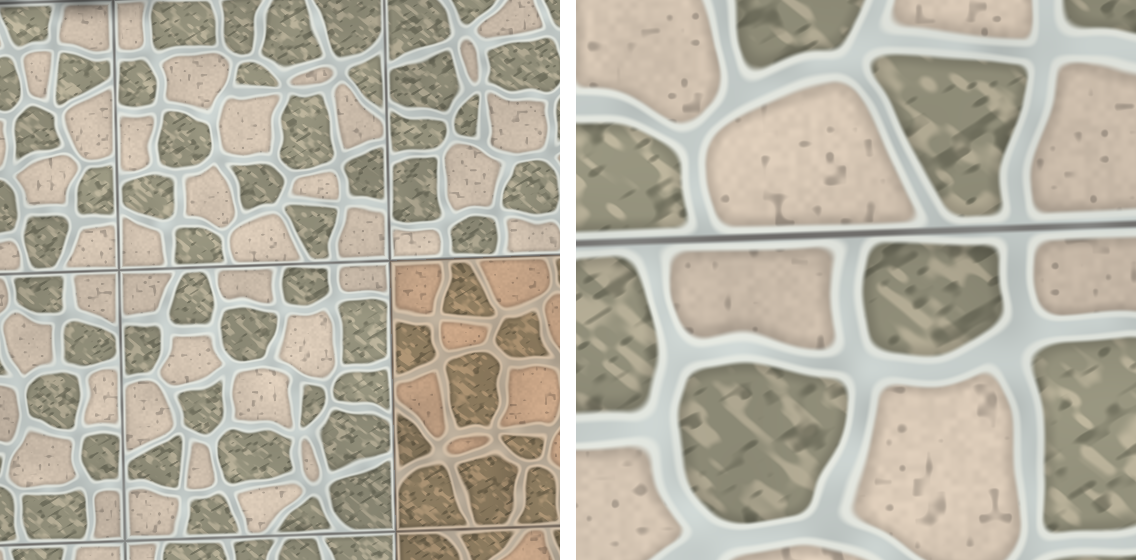
Left: the whole. Right: its middle third, enlarged.
Reproduce this texture procedurally as a WebGL 1 fragment shader.

```glsl
precision highp float;
// Square paving tiles cast from one crazy-paving mould, quarter-turned from tile to tile.

uniform vec2 u_resolution;

const float GRID = 5.0;          // stones along one tile side
const float TILE_SIZE = 0.484;   // tile side in canvas units
const vec3 PALE_STONE = vec3(0.81, 0.75, 0.68);
const vec3 DARK_STONE = vec3(0.56, 0.55, 0.47);
const vec3 PALE_FLECK = vec3(0.70, 0.67, 0.58);
const vec3 DARK_FLECK = vec3(0.34, 0.34, 0.28);
const vec3 GROUT = vec3(0.76, 0.79, 0.78);
const vec3 RIDGE = vec3(0.89, 0.90, 0.87);
const vec3 SEAM = vec3(0.42, 0.41, 0.40);
const vec3 WARM_STAIN = vec3(0.93, 0.82, 0.73);

float hash(vec2 p) {
  return fract(sin(dot(p, vec2(127.1, 311.7))) * 43758.55);
}

float noise(vec2 p) {
  vec2 i = floor(p), f = fract(p);
  f = f * f * (3.0 - 2.0 * f);
  return mix(mix(hash(i), hash(i + vec2(1, 0)), f.x),
             mix(hash(i + vec2(0, 1)), hash(i + vec2(1, 1)), f.x), f.y);
}

float smoothMin(float a, float b, float k) {
  float h = max(k - abs(a - b), 0.0) / k;
  return min(a, b) - 0.25 * h * h * k;
}

mat2 rotation(float angle) {
  float c = cos(angle), s = sin(angle);
  return mat2(c, s, -s, c);
}

// Stone centre in xy, size weight in z
vec3 stoneSite(vec2 cell) {
  vec2 jitter = vec2(hash(cell + 3.7), hash(cell + 19.3)) - 0.5;
  float shift = 0.3 * (mod(cell.y, 2.0) - 0.5);
  vec2 centre = (cell + 0.5 + 0.72 * jitter + vec2(shift, 0.0)) / GRID;
  return vec3(centre, 0.02 * hash(cell + 41.9));
}

float power(vec2 p, vec3 site) {
  vec2 d = p - site.xy;
  return dot(d, d) - site.z;
}

// Grid cell of the stone in xy, distance to the joint centre in z
vec3 mould(vec2 p) {
  vec2 owner = vec2(0.0);
  float best = 9.0;
  for (float y = 0.0; y < GRID; y++) {
    for (float x = 0.0; x < GRID; x++) {
      float d = power(p, stoneSite(vec2(x, y)));
      if (d < best) { best = d; owner = vec2(x, y); }
    }
  }
  vec3 home = stoneSite(owner);
  float edge = 1.0;
  for (float y = 0.0; y < GRID; y++) {
    for (float x = 0.0; x < GRID; x++) {
      vec3 other = stoneSite(vec2(x, y));
      float gap = distance(other.xy, home.xy);
      if (gap > 0.001) {
        edge = smoothMin(edge, (power(p, other) - best) / (2.0 * gap), 0.022);
      }
    }
  }
  return vec3(owner, edge);
}

// Mottled face; dark stones carry slanted flecks, pale ones fine pits
vec3 stoneFace(vec2 p, float dark, float tone) {
  float flecks = noise(rotation(0.7) * p * vec2(34.0, 78.0));
  float crossed = noise(rotation(-0.5) * p * vec2(42.0, 90.0) + 17.0);
  float cloud = noise(p * 9.0);
  vec3 rough = mix(DARK_STONE, PALE_FLECK, smoothstep(0.48, 0.82, flecks));
  rough = mix(rough, DARK_FLECK, 0.6 * smoothstep(0.62, 0.92, crossed));
  float pits = smoothstep(0.76, 0.95, noise(p * 62.0 + 5.0));
  vec3 smoothFace = PALE_STONE * (1.0 - 0.2 * pits);
  smoothFace *= 0.97 + 0.06 * noise(p * 110.0);
  return mix(smoothFace, rough, dark) * (0.91 + 0.1 * cloud + 0.08 * tone);
}

void main() {
  vec2 uv = gl_FragCoord.xy / u_resolution;
  float soft = 0.003 + 0.8 / (min(u_resolution.x, u_resolution.y) * TILE_SIZE);

  // Slightly skewed tile lattice
  vec2 p = (uv - vec2(0.224 - 0.022 * uv.y, 0.026 + 0.035 * uv.x)) / TILE_SIZE;
  vec2 tile = floor(p);
  vec2 local = fract(p);
  vec2 parity = mod(tile, 2.0);
  float turns = parity.x > 0.5 ? 2.0 + parity.y : 1.0 - parity.y;
  vec2 q = rotation(turns * 1.570796) * (local - 0.5) + 0.5;

  // Wavy stone outlines
  vec2 wave = vec2(noise(q * 13.0), noise(q * 13.0 + 31.0)) - 0.5;
  vec3 stone = mould(q + 0.026 * wave);
  vec2 toEdge = min(local, 1.0 - local);
  float border = min(toEdge.x, toEdge.y);
  float joint = smoothMin(stone.z, border + 0.003, 0.02);
  joint += 0.009 * (noise(q * 8.0 + 7.0) - 0.5);

  // Stones alternate between dark and pale, with a few exceptions
  float odd = mod(stone.x + stone.y, 2.0);
  float dark = step(hash(stone.xy + 73.1), mix(0.18, 0.93, odd));
  vec3 color = stoneFace(p, dark, hash(stone.xy + tile * 7.3));
  color *= 1.0 - 0.13 * (1.0 - smoothstep(0.020, 0.038, joint));

  // Grout bed with raised pale lips
  vec3 bed = GROUT * (0.92 + 0.14 * noise(p * 18.0));
  float lip = 1.0 - smoothstep(0.002, 0.005 + soft, abs(joint - 0.015));
  bed = mix(bed, RIDGE, lip * (0.65 + 0.35 * noise(p * 11.0)));
  color = mix(bed, color, smoothstep(0.019 - soft, 0.019 + soft, joint));

  // Thin dirty seam between tiles
  float seam = 1.0 - smoothstep(0.003 - soft * 0.5, 0.003 + soft, border);
  color = mix(color, SEAM, seam * (0.65 + 0.35 * noise(p * 16.0)));

  // Warm stain on the lower right tile, grime in the upper left corner
  float stained = step(0.5, tile.x) * (1.0 - step(0.5, tile.y));
  color *= mix(vec3(1.0), WARM_STAIN, stained * (0.8 + 0.2 * noise(p * 3.0)));
  float grime = smoothstep(0.955, 1.0, uv.y) * (1.0 - smoothstep(0.2, 0.34, uv.x));
  color *= 1.0 - 0.55 * grime * noise(uv * 14.0 + 2.0);
  color *= 0.97 + 0.06 * noise(uv * 5.0);

  gl_FragColor = vec4(color, 1.0);
}
```
